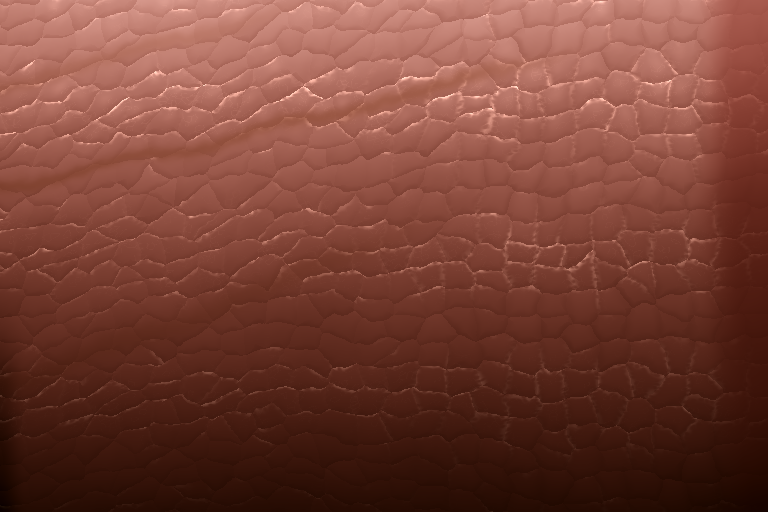
A Shadertoy shader for this texture:

```glsl
#define CELLS_LEFT vec2(17.0, 25.0)
#define CELLS_RIGHT vec2(17.0, 19.0)
#define FLAKES vec2(75.0, 120.0)
#define GLINT_COLOR vec3(0.31, 0.29, 0.27)
#define GLINT_WIDTH 0.10
#define GROOVE_DEPTH 0.07
#define RELIEF 0.09
#define CREASE_DEPTH 0.13

struct Cell {
    float border;   // distance to the nearest cell wall
    vec2 toward;    // direction of that wall
    vec2 centre;    // offset to the cell centre
    vec2 id;        // random pair of the cell
};

vec2 hash2(vec2 c) {
    vec3 h = fract(c.xyx * vec3(0.1031, 0.1030, 0.0973));
    h += dot(h, h.yzx + 33.33);
    return fract((h.xx + h.yz) * h.zy);
}

// Layered sines, each octave bent by the ones before
vec2 ripple(vec2 p) {
    vec2 sum = vec2(0.0);
    float amp = 1.0;
    for (int i = 0; i < 4; i++) {
        sum += amp * sin(p.yx * vec2(1.0, 1.3) + 1.5 * sum.yx + float(i));
        p = mat2(0.8, 0.6, -0.6, 0.8) * p * 1.9;
        amp *= 0.55;
    }
    return sum;
}

// Cellular noise from the two nearest centres
Cell cellAt(vec2 u, vec2 jitter) {
    vec2 base = floor(u), near = vec2(8.0), next = vec2(9.0), id = vec2(0.0);
    for (int j = -1; j <= 1; j++)
    for (int i = -1; i <= 1; i++) {
        vec2 c = base + vec2(i, j);
        vec2 h = hash2(c + 71.0);
        vec2 r = c + 0.5 + jitter * (h - 0.5) - u;
        if (dot(r, r) < dot(near, near)) {
            next = near;
            near = r;
            id = h;
        } else if (dot(r, r) < dot(next, next)) {
            next = r;
        }
    }
    vec2 toward = normalize(next - near);
    return Cell(dot(0.5 * (near + next), toward), toward, near, id);
}

// Soft fold along a bent line: start height, slope, bend
float crease(vec2 p, vec3 path, float width) {
    float d = (p.y - path.x - path.y * p.x - path.z * p.x * p.x) / width;
    return exp(-d * d);
}

// Fitted ramp from deep brown to pale pink
vec3 skin(float t) {
    return vec3(0.22, 0.08, 0.04) + t * vec3(0.64, 0.33, 0.29)
         + t * t * vec3(-0.05, 0.15, 0.18);
}

void mainImage(out vec4 fragColor, in vec2 fragCoord) {
    vec2 p = fragCoord / iResolution.y;
    vec2 swell = ripple(p * 5.0);
    float columns = smoothstep(0.65, 1.0, p.x);

    // Rows climb on the left and level out among the columns on the right
    vec2 q = p + 0.006 * ripple(p * 15.0) + 0.0016 * ripple(p * 95.0);
    vec2 flow = vec2(q.x + 0.07 * q.y - 0.10 * q.y * q.y,
                     q.y - 0.5 - 0.27 * q.x + 0.09 * q.x * q.x);
    vec2 density = mix(CELLS_LEFT, CELLS_RIGHT, smoothstep(0.2, 1.3, p.x));
    Cell cell = cellAt(flow * density + 40.0, mix(vec2(0.9, 0.75), vec2(0.4, 0.75), columns));
    Cell flake = cellAt(flow * FLAKES + 300.0, vec2(0.95));

    // Folds
    float mainFold = crease(q, vec3(0.635, 0.19, 0.045), 0.014)
                   * (1.0 - smoothstep(0.85, 1.2, p.x));
    float lowFold = crease(q, vec3(0.25, 0.33, 0.06), 0.024)
                  * (1.0 - smoothstep(0.6, 0.95, p.x));
    float topFold = crease(q, vec3(0.83, 0.26, 0.0), 0.016)
                  * (1.0 - smoothstep(0.3, 0.7, p.x));
    float folds = mainFold + 0.5 * lowFold + 0.55 * topFold;
    float edgeFold = smoothstep(1.35, 1.45, p.x + 0.01 * swell.x + 0.05 * (p.y - 0.6));

    // Broad light, falling off downward and to the sides
    float tone = -0.10 + 1.09 * p.y + 0.018 * swell.y;
    tone -= 0.14 * (p.x - 0.65) * (p.x - 0.65);
    tone -= 0.20 * edgeFold * smoothstep(0.05, 0.6, p.y);
    tone -= 0.12 * (1.0 - smoothstep(0.0, 0.05, p.x)) * (1.0 - smoothstep(0.2, 0.5, p.y));
    float light = clamp(0.18 + 0.95 * p.y, 0.0, 1.0);

    // Domed cells with shaded walls
    float smoothSkin = (1.0 - 0.8 * clamp(folds, 0.0, 1.0)) * (1.0 - 0.75 * edgeFold);
    float wall = exp(-cell.border * cell.border / 0.03);
    float dome = -cell.centre.y * RELIEF + 0.05 * (cell.id.x - 0.5);
    float shade = wall * GROOVE_DEPTH * smoothstep(-0.2, 0.9, -cell.toward.y);
    shade += wall * 0.05 * columns * abs(cell.toward.x);
    tone += light * smoothSkin * (dome - shade) - CREASE_DEPTH * folds * light;

    // Broken glints along lit walls
    float w = GLINT_WIDTH * (0.6 + 0.8 * cell.id.y);
    float line = exp(-cell.border * cell.border / (w * w));
    float lit = smoothstep(0.3, 0.9, cell.toward.y)
              + 0.55 * columns * smoothstep(0.5, 0.95, abs(cell.toward.x)) + 0.08;
    float patches = smoothstep(-0.9, 1.3, ripple(p * 22.0 + 3.0).x);
    float ragged = mix(0.25, 1.15, smoothstep(0.15, 0.6, length(flake.centre)));
    float glint = line * lit * patches * ragged * (0.5 + 0.8 * cell.id.x);

    // Shiny patches on the upper skin, and fine flakes
    float sheen = smoothstep(0.55, 1.0, p.y) * patches
                * smoothstep(0.45, 0.0, length(cell.centre - vec2(0.0, -0.22)));
    float fleck = smoothstep(0.16, 0.0, flake.border) * step(0.8, flake.id.x) * patches;
    glint += 0.22 * sheen + 0.10 * fleck;

    vec3 color = skin(tone) + GLINT_COLOR * glint * light * smoothSkin;
    color += vec3(0.02, -0.025, -0.02) * edgeFold * light;
    color += vec3(0.01, 0.005, -0.02) * folds * light;
    fragColor = vec4(clamp(color, 0.0, 1.0), 1.0);
}
```
